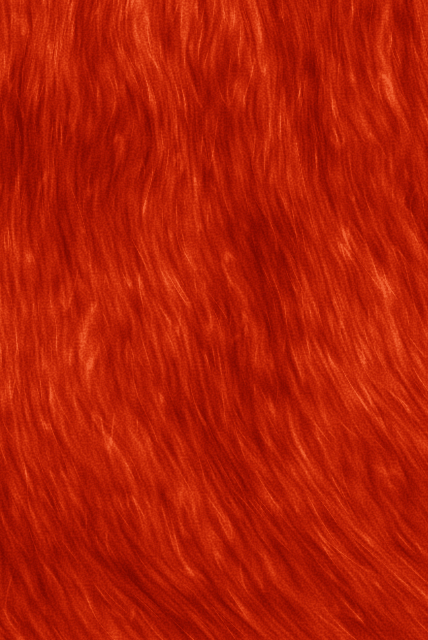
Reproduce this texture procedurally as a Shadertoy shader.

```glsl
// Coat flow
const float FAN = 0.40;          // strands spread away from the parting
const float PARTING = 0.20;
const float SWEEP = 0.18;        // sideways curl toward the bottom
const float SWEEP_POWER = 2.5;
const float LOCK_WOBBLE = 0.030;
const float HAIR_WOBBLE = 0.005;

// Frequencies: across the strands, along the strands
const vec2 PATCH_FREQ = vec2(8.0, 3.2);
const vec2 LOCK_FREQ = vec2(36.0, 5.5);
const vec2 STRAND_FREQ = vec2(92.0, 12.0);
const vec2 HAIR_FREQ = vec2(190.0, 24.0);
const vec2 GLINT_FREQ = vec2(75.0, 9.0);
const float GRAIN_FREQ = 310.0;

// Strength of each layer in the tone
const float PATCH_GAIN = 2.0;
const float LOCK_GAIN = 1.7;
const float STRAND_GAIN = 1.7;
const float HAIR_GAIN = 1.9;
const float GLINT_GAIN = 1.3;
const float GRAIN_GAIN = 1.3;
const float TONE_OFFSET = -0.12;

// Colour at middle tone, and its growth with tone
const vec3 MID_COLOR = vec3(0.715, 0.115, 0.018);
const float RED_SLOPE = 0.077;
const vec2 GREEN_BLUE_GROWTH = vec2(0.42, 0.85);

vec2 gradientAt(vec2 cell) {
    uvec2 q = uvec2(ivec2(cell) + 32768);
    uint h = q.x * 1597334677u ^ q.y * 3812015801u;
    h = (h ^ (h >> 15)) * 2246822519u;
    h ^= h >> 13;
    float angle = float(h & 65535u) * 6.2831853 / 65536.0;
    return vec2(cos(angle), sin(angle));
}

float gradientNoise(vec2 p) {
    vec2 cell = floor(p), f = p - cell;
    vec2 w = f * f * f * (f * (f * 6.0 - 15.0) + 10.0);
    vec2 e = vec2(0.0, 1.0);
    float a = dot(gradientAt(cell), f);
    float b = dot(gradientAt(cell + e.yx), f - e.yx);
    float c = dot(gradientAt(cell + e.xy), f - e.xy);
    float d = dot(gradientAt(cell + e.yy), f - e.yy);
    return mix(mix(a, b, w.x), mix(c, d, w.x), w.y);
}

// Straightens the coat: x runs across the strands, y along them
vec2 coatSpace(vec2 p) {
    float down = 1.0 - p.y;
    float across = p.x - FAN * (p.x - PARTING) * down
                 - SWEEP * pow(max(down, 0.0), SWEEP_POWER);
    return vec2(across, down);
}

// Thin pale hairs that cross the coat at slightly different angles
float glints(vec2 coat) {
    float sum = 0.0;
    for (int i = 0; i < 3; i++) {
        float layer = float(i);
        vec2 q = coat + layer * vec2(3.17, 5.71);
        q.x += (layer - 1.0) * 0.10 * coat.y;
        q.x += 0.012 * gradientNoise(q * vec2(14.0, 9.0));
        float ridge = 1.0 - abs(gradientNoise(q * GLINT_FREQ)) * 9.0;
        float mask = smoothstep(0.05, 0.40, gradientNoise(q * vec2(55.0, 17.0) + 40.0));
        sum += smoothstep(0.0, 1.0, ridge) * mask;
    }
    return sum;
}

float furTone(vec2 p) {
    vec2 coat = coatSpace(p);
    float tousle = mix(1.4, 0.8, smoothstep(0.0, 0.5, coat.y));
    coat.x += tousle * LOCK_WOBBLE * gradientNoise(coat * vec2(7.0, 5.0) + 11.0);
    vec2 fine = coat;
    fine.x += tousle * HAIR_WOBBLE * gradientNoise(coat * vec2(34.0, 16.0) + 23.0);

    float tone = TONE_OFFSET;
    tone += PATCH_GAIN * gradientNoise(coat * PATCH_FREQ + 3.7);
    tone += tousle * LOCK_GAIN * gradientNoise(coat * LOCK_FREQ + 17.3);
    tone += STRAND_GAIN * gradientNoise(fine * STRAND_FREQ + 29.1);
    tone += HAIR_GAIN * gradientNoise(fine * HAIR_FREQ + 51.9);
    tone += GLINT_GAIN * glints(coat);
    tone += GRAIN_GAIN * gradientNoise(p * GRAIN_FREQ);
    return tone;
}

vec3 furColor(float tone) {
    float t = clamp(tone, -2.8, 2.7);
    return vec3(MID_COLOR.r + RED_SLOPE * t,
                MID_COLOR.gb * exp(GREEN_BLUE_GROWTH * t));
}

void mainImage(out vec4 fragColor, in vec2 fragCoord) {
    vec2 p = fragCoord / iResolution.y;
    fragColor = vec4(furColor(furTone(p)), 1.0);
}
```
